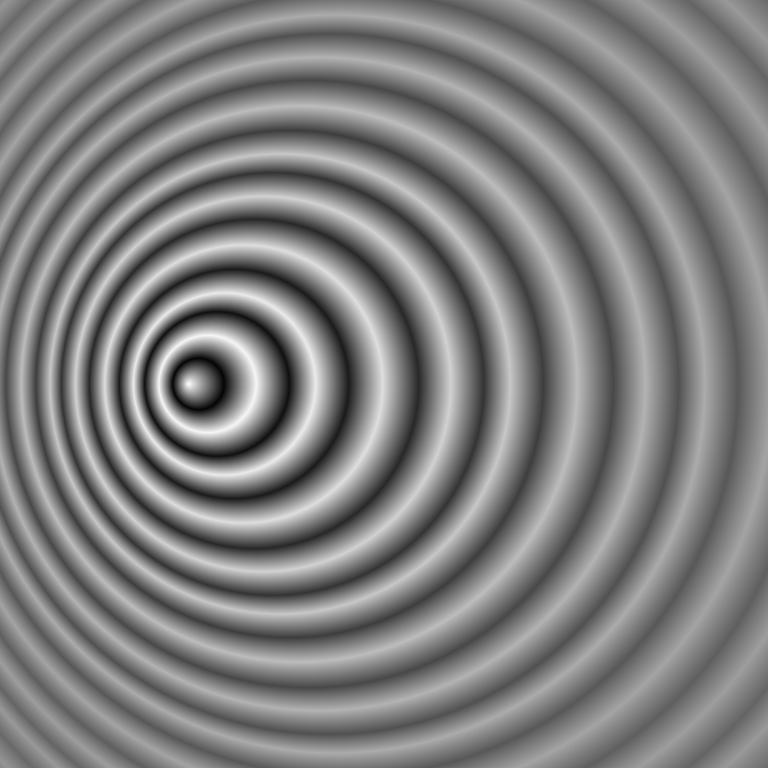
Write a three.js fragment shader that draws this background.

```glsl
// Grey wave rings around a moving source, crowded on the left and wide on the right.
// Each pixel is solved for the radius of the drifting circle through it; that
// radius drives a repeating three-ring gradient whose contrast fades outward.

varying vec2 vUv;

// Radius of the circle through offset whose centre has drifted by drift * radius.
float wavefrontRadius(vec2 offset, float drift) {
  float a = 1.0 - drift * drift;
  float b = drift * offset.x;
  return (sqrt(b * b + a * dot(offset, offset)) - b) / a;
}

// Linear rise from 0 to 1 between two stops.
float ramp(float start, float end, float t) {
  return clamp((t - start) / (end - start), 0.0, 1.0);
}

// Three slightly uneven light and dark bands, seamless from 0 to 1.
float ringTone(float t) {
  return 1.0
    - ramp(0.0, 0.185, t) + ramp(0.185, 0.35, t)
    - ramp(0.35, 0.52, t) + ramp(0.52, 0.655, t)
    - ramp(0.655, 0.825, t) + ramp(0.825, 1.0, t);
}

void main() {
  float radius = wavefrontRadius(vUv - vec2(0.245, 0.5), 0.4);
  float tone = ringTone(fract(radius / 0.181));

  // Contrast sinks toward mid grey with distance along the wave.
  float contrast = exp(-pow(radius / 0.456, 1.3));
  float grey = mix(0.5, tone, contrast);

  gl_FragColor = vec4(vec3(grey), 1.0);
}
```
